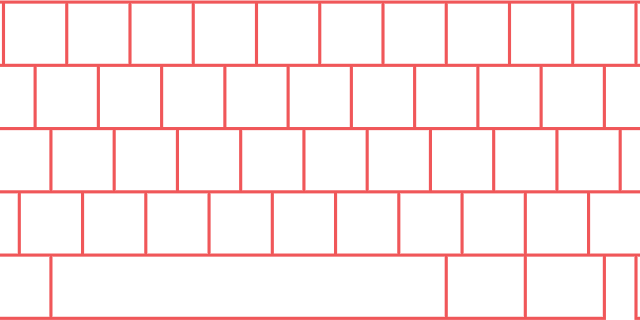
Give the GLSL for this pattern, as a WebGL 1 fragment shader.

```glsl
precision highp float;
// Outlined keyboard-like grid: staggered rows of square keys above a row with one wide bar.

#define KEY_PITCH 0.19766
#define GRID_LEFT 0.0109
#define GRID_TOP 0.0065
#define LINE_WIDTH 0.0098
#define ROWS 5.0
#define WIDE_KEY 1.25
#define LINE_COLOR vec3(0.94, 0.34, 0.35)
#define PAPER_COLOR vec3(1.0)

uniform vec2 u_resolution;

// Sideways shift of each staggered row, in keys
float rowShift(float row) {
  if (row < 0.5) return 0.0;
  if (row < 1.5) return 0.5;
  return row < 2.5 ? 0.75 : 0.25;
}

// Distance to the nearest regularly spaced key edge
float keyEdge(float x, float shift) {
  return abs(fract(x - shift + 0.5) - 0.5);
}

// Distance to the edges of the bottom row: bar, wide keys, then the next key
float barRowEdge(float x) {
  float d = min(abs(x - 0.75), abs(x - 10.0));
  for (int i = 0; i < 3; i++) {
    d = min(d, abs(x - 7.0 - WIDE_KEY * float(i)));
  }
  return d;
}

// Antialiased coverage for a signed distance, negative inside
float coverage(float d, float pixel) {
  return clamp(0.5 - d / pixel, 0.0, 1.0);
}

void main() {
  // Key units, measured right and down from the top-left key corner
  vec2 uv = gl_FragCoord.xy / u_resolution.y;
  vec2 p = vec2(uv.x - GRID_LEFT, 1.0 - GRID_TOP - uv.y) / KEY_PITCH;
  float pixel = 1.0 / (u_resolution.y * KEY_PITCH);
  float halfLine = 0.5 * LINE_WIDTH / KEY_PITCH;

  // Row separators, open at the bottom between two keys
  float line = clamp(floor(p.y + 0.5), 0.0, ROWS);
  float ink = coverage(abs(p.y - line) - halfLine, pixel);
  float gap = coverage(abs(p.x - 9.75) - 0.25 + halfLine, pixel);
  ink *= 1.0 - gap * step(ROWS - 0.5, line);

  // Key sides, only within the rows
  float row = floor(p.y);
  float side = row < ROWS - 1.5 ? keyEdge(p.x, rowShift(row)) : barRowEdge(p.x);
  float inRows = step(0.0, p.y) * step(p.y, ROWS);
  ink = max(ink, inRows * coverage(side - halfLine, pixel));

  gl_FragColor = vec4(mix(PAPER_COLOR, LINE_COLOR, ink), 1.0);
}
```
